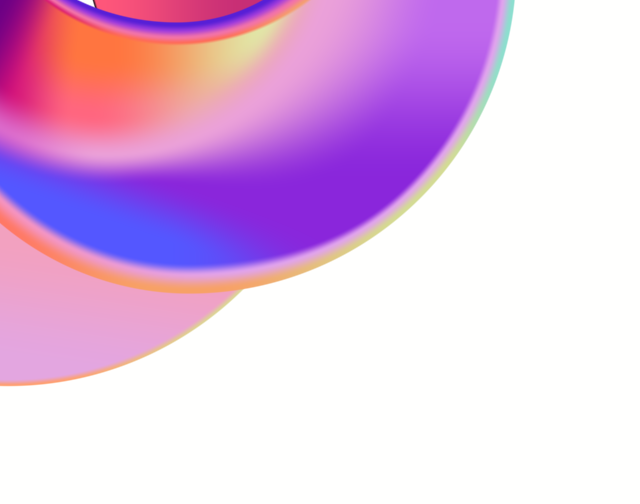
Reproduce this background procedurally as a Shadertoy shader.

```glsl
#define DISC_CENTER vec2(0.376, -0.066)
#define DISC_RADIUS 0.6485
#define BACK_CENTER vec2(0.0165, 0.104)
#define BACK_RADIUS 0.662
#define RIDGE_CENTER vec2(0.2145, -0.1485)
#define RIDGE_RADIUS 0.462
#define LIP_CENTER vec2(0.3515, -0.348)
#define LIP_RADIUS 0.437
#define HOLE_CENTER vec2(0.3515, -0.302)
#define HOLE_RADIUS 0.3465

const vec3 PAPER = vec3(1.0, 1.0, 0.995);

// Depth inside a circle whose left half is scaled horizontally
float depthInside(vec2 p, vec2 center, float radius, float leftScale) {
    vec2 d = p - center;
    if (d.x < 0.0) d.x *= leftScale;
    return radius - length(d);
}

float coverage(float depth) {
    float pixel = 1.0 / iResolution.y;
    return smoothstep(-pixel, pixel, depth);
}

// Pale petal behind the main disc
vec3 backColor(vec2 p, float depth) {
    vec3 rose = vec3(0.95, 0.63, 0.75);
    vec3 lilac = vec3(0.89, 0.65, 0.88);
    vec3 col = mix(rose, lilac, smoothstep(0.46, 0.72, p.y - 0.15 * p.x));
    vec3 edge = mix(vec3(1.0, 0.62, 0.42), vec3(0.86, 0.84, 0.58), smoothstep(0.1, 0.45, p.x));
    return mix(edge, col, smoothstep(0.0, 0.014, depth));
}

// Warm slope between the lip and the pink ridge
vec3 warmColor(vec2 p, float ridge) {
    float right = smoothstep(0.22, 0.54, p.x);
    vec3 gold = mix(vec3(1.0, 0.46, 0.25), vec3(0.88, 0.91, 0.66), right);
    vec3 rose = mix(vec3(1.0, 0.40, 0.50), vec3(0.93, 0.68, 0.65), smoothstep(0.18, 0.42, p.x));
    vec3 col = mix(gold, rose, smoothstep(-0.20 + 0.10 * right, -0.08 + 0.05 * right, ridge));
    float magenta = 1.0 - smoothstep(0.02, 0.17, p.x + 0.1 * p.y);
    col = mix(col, vec3(0.82, 0.06, 0.48), magenta);
    float shade = 1.0 - smoothstep(0.0, 0.13, p.x + 0.5 * p.y);
    return mix(col, vec3(0.42, 0.0, 0.52), shade);
}

// Violet slope beyond the ridge, turning blue at the lower left
vec3 coolColor(vec2 p) {
    vec3 orchid = vec3(0.75, 0.41, 0.93);
    vec3 violet = vec3(0.54, 0.15, 0.86);
    vec3 col = mix(orchid, violet, smoothstep(0.04, 0.36, p.y));
    float blue = smoothstep(-0.09, 0.035, p.y - 0.33 - 0.35 * p.x);
    blue *= 1.0 - smoothstep(0.33, 0.70, p.x);
    return mix(col, vec3(0.33, 0.34, 1.0), blue);
}

vec3 bodyColor(vec2 p) {
    float ridge = length(p - RIDGE_CENTER) - RIDGE_RADIUS;
    vec3 pink = mix(vec3(0.86, 0.42, 0.80), vec3(0.92, 0.63, 0.85), smoothstep(0.0, 0.2, p.x));
    vec3 col = mix(warmColor(p, ridge), pink, smoothstep(-0.085, 0.0, ridge));
    float spread = mix(0.055, 0.22, smoothstep(0.25, 0.75, p.x));
    return mix(col, coolColor(p), smoothstep(-0.01, spread, ridge));
}

// Rounded outer rim, from coral through yellow to mint
vec3 addRim(vec3 col, vec2 p, float depth) {
    float width = mix(0.054, 0.034, smoothstep(0.4, 0.8, p.x));
    float t = depth / width;
    vec3 edge = mix(vec3(1.0, 0.47, 0.40), vec3(0.97, 0.63, 0.40), smoothstep(0.0, 0.3, p.x));
    edge = mix(edge, vec3(0.83, 0.86, 0.58), smoothstep(0.42, 0.82, p.x));
    edge = mix(edge, vec3(0.55, 0.87, 0.81), smoothstep(0.88, 1.01, p.x));
    vec3 inner = mix(vec3(0.96, 0.58, 0.76), vec3(0.88, 0.64, 0.93), smoothstep(0.0, 0.5, p.x));
    vec3 rim = mix(edge, inner, smoothstep(0.1, 0.75, t));
    return mix(rim, col, smoothstep(0.65, 1.12, t));
}

// Curled lip around the opening
vec3 lipColor(float t, vec2 p) {
    vec3 outer = mix(vec3(0.85, 0.10, 0.46), vec3(1.0, 0.42, 0.34), smoothstep(0.10, 0.25, p.x));
    outer = mix(outer, vec3(0.96, 0.62, 0.44), smoothstep(0.42, 0.60, p.x));
    vec3 col = mix(vec3(0.34, 0.12, 0.84), vec3(0.64, 0.24, 0.86), smoothstep(0.1, 0.45, t));
    col = mix(col, vec3(0.95, 0.45, 0.66), smoothstep(0.35, 0.70, t));
    return mix(col, outer, smoothstep(0.65, 0.95, t));
}

vec3 holeColor(vec2 p) {
    vec3 col = mix(vec3(1.0, 0.34, 0.48), vec3(0.78, 0.18, 0.46), smoothstep(0.18, 0.50, p.x));
    float wall = p.x - 0.184 - 0.3 * p.y;
    col = mix(vec3(0.12, 0.04, 0.10), col, smoothstep(0.0, 0.006, wall));
    return mix(PAPER, col, coverage(wall));
}

void mainImage(out vec4 fragColor, in vec2 fragCoord) {
    // Height units, with y measured down from the top edge
    vec2 p = vec2(fragCoord.x, iResolution.y - fragCoord.y) / iResolution.y;
    float back = depthInside(p, BACK_CENTER, BACK_RADIUS, 1.0);
    float disc = depthInside(p, DISC_CENTER, DISC_RADIUS, 1.07);
    float lip = depthInside(p, LIP_CENTER, LIP_RADIUS, 1.0);
    float hole = depthInside(p, HOLE_CENTER, HOLE_RADIUS, 0.86);

    vec3 col = mix(PAPER, backColor(p, back), coverage(back));
    col = mix(col, addRim(bodyColor(p), p, disc), coverage(disc));
    float lipT = clamp(-hole / max(lip - hole, 0.001), 0.0, 1.0);
    col = mix(col, lipColor(lipT, p), smoothstep(-0.003, 0.005, lip));
    col = mix(col, holeColor(p), coverage(hole));
    fragColor = vec4(col, 1.0);
}
```
